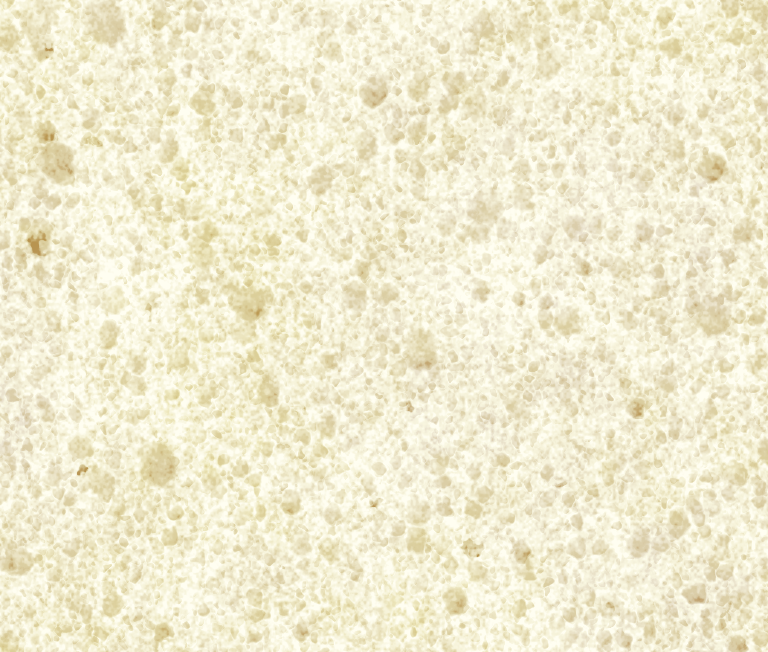
Reproduce this texture procedurally as a WebGL 2 fragment shader.

```glsl
#version 300 es
precision highp float;

uniform vec2 u_resolution;
out vec4 fragColor;

vec3 hash3(vec2 p) {
    vec3 q = fract(p.xyx * vec3(0.1031, 0.1030, 0.0973));
    q += dot(q, q.yxz + 33.33);
    return fract((q.xxy + q.yzz) * q.zyx);
}

float noise(vec2 p) {
    vec2 i = floor(p), f = fract(p);
    f = f * f * (3.0 - 2.0 * f);
    float low = mix(hash3(i).x, hash3(i + vec2(1, 0)).x, f.x);
    float high = mix(hash3(i + vec2(0, 1)).x, hash3(i + vec2(1, 1)).x, f.x);
    return mix(low, high, f.y);
}

float fbm(vec2 p) {
    float sum = 0.0, amp = 0.5;
    for (int i = 0; i < 3; i++) {
        sum += amp * noise(p);
        p = mat2(1.6, 1.2, -1.2, 1.6) * p + 17.3;
        amp *= 0.5;
    }
    return sum / 0.875;
}

// Scattered upright oval pores: x = depth, y = raised rim
vec2 pores(vec2 p, float count, float seed, float presence, vec2 radii) {
    vec2 g = p * count + seed, cell = floor(g);
    float pixel = count / u_resolution.y;
    vec2 result = vec2(0.0);
    for (int y = -1; y <= 1; y++) {
        for (int x = -1; x <= 1; x++) {
            vec2 id = cell + vec2(x, y);
            vec3 place = hash3(id + seed);
            vec3 form = hash3(id + seed + 71.7);
            if (place.z > presence) continue;

            vec2 d = g - id - 0.5 - 0.7 * (place.xy - 0.5);
            float angle = 0.9 * (form.x - 0.5);
            d = mat2(cos(angle), -sin(angle), sin(angle), cos(angle)) * d;
            float radius = mix(radii.x, radii.y, form.y * form.y);
            d /= radius * vec2(1.0, mix(0.9, 1.5, form.z));

            float dist = length(d);
            float soft = max(0.25, 0.8 * pixel / radius);
            float inside = 1.0 - smoothstep(1.0 - soft, 1.0 + soft, dist);
            float wall = 0.82 + 0.36 * dot(d, vec2(0.5, -0.8));
            float depth = mix(0.4, 1.1, fract(form.x * 7.0 + place.x));
            result.x = max(result.x, inside * wall * depth);
            float rim = smoothstep(0.9, 1.15, dist) * (1.0 - smoothstep(1.15, 1.5, dist));
            result.y = max(result.y, rim);
        }
    }
    return result;
}

// Pale crumb through to toasted brown
vec3 crumbColor(float t) {
    vec3 c = mix(vec3(1.0, 0.995, 0.945), vec3(0.966, 0.953, 0.855), smoothstep(-0.15, 0.25, t));
    c = mix(c, vec3(0.92, 0.89, 0.76), smoothstep(0.2, 0.52, t));
    c = mix(c, vec3(0.86, 0.81, 0.63), smoothstep(0.48, 0.82, t));
    return mix(c, vec3(0.72, 0.58, 0.32), smoothstep(0.82, 1.4, t));
}

void main() {
    vec2 p = gl_FragCoord.xy / u_resolution.y;
    float aspect = u_resolution.x / u_resolution.y;

    // Ragged pore outlines
    vec2 wobble = vec2(noise(p * 65.0), noise(p * 65.0 + 40.0)) - 0.5;
    vec2 fray = vec2(noise(p * 150.0 + 9.0), noise(p * 150.0 + 80.0)) - 0.5;
    vec2 q = p + 0.008 * wobble + 0.005 * fray;

    // Pore sizes from pinholes to rare cavities
    vec2 tiny = pores(q, 72.0, 13.0, 0.62, vec2(0.22, 0.44));
    vec2 small = pores(q, 40.0, 137.0, 0.58, vec2(0.20, 0.44));
    vec2 medium = pores(q, 21.0, 251.0, 0.48, vec2(0.20, 0.43));
    vec2 large = pores(q, 9.0, 389.0, 0.20, vec2(0.12, 0.27));

    float hollow = max(max(0.38 * tiny.x, 0.52 * small.x), max(0.60 * medium.x, 0.82 * large.x));
    hollow += 0.14 * min(tiny.x + small.x, 1.0) * (medium.x + large.x);
    float rim = max(max(tiny.y * 0.5, small.y), max(medium.y, large.y));

    // Fine crumb, calmer on the pore walls
    float calm = 1.0 - 0.35 * smoothstep(0.1, 0.45, hollow);
    float grain = fbm(p * vec2(110.0, 98.0)) - 0.5;
    float speck = noise(p * 225.0 + 31.0) - 0.5;
    float tone = 0.17 + hollow + calm * (0.95 * grain + 0.55 * speck);
    tone -= 0.10 * rim * (1.0 - smoothstep(0.05, 0.3, hollow));

    // Broad unevenness and slightly darker borders
    float border = smoothstep(0.35, 0.62, abs(p.x / aspect - 0.5));
    tone += 0.30 * (fbm(p * 5.0 + 5.0) - 0.5) + 0.10 * border;
    tone += 0.22 * (noise(p * 17.0 + 22.0) - 0.5);

    // Sparse toasted flecks
    float fleck = pores(q + 0.006 * fray, 10.0, 523.0, 0.13, vec2(0.06, 0.15)).x;
    tone += 0.9 * fleck * smoothstep(0.2, 0.6, noise(p * 110.0 + 3.0));

    // Drift between yellow and greyer cream
    float drift = noise(p * 3.0 + 60.0) - 0.5 + 0.7 * (noise(p * 28.0) - 0.5);
    vec3 color = crumbColor(tone);
    color += drift * vec3(-0.004, -0.006, 0.07) * smoothstep(0.1, 0.5, tone);
    fragColor = vec4(clamp(color, 0.0, 1.0), 1.0);
}
```
